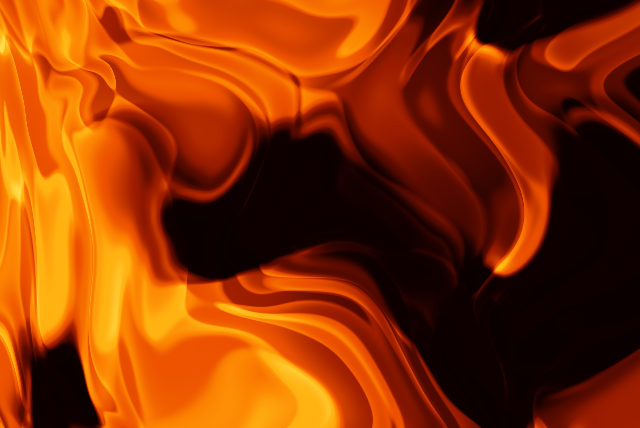
This texture is drawn by a WebGL 1 fragment shader. Its source:

```glsl
precision highp float;
uniform vec2 u_resolution;

#define CURL 0.38
#define FINE_CURL 0.10
#define STRETCH vec2(4.6, 1.7)
#define LEAN 0.45
#define SHEET_GLOW 0.32
#define RIM_GLOW 0.34
#define RIM_WIDTH 0.018
#define HOT_BODY 0.47
#define DIM_BODY 0.20
#define WISP 0.30

vec2 gradientAt(vec2 cell) {
  float angle = 6.2832 * fract(sin(dot(cell, vec2(127.1, 311.7))) * 43758.5);
  return vec2(cos(angle), sin(angle));
}

// Gradient noise, roughly -0.7 to 0.7
float noise(vec2 p) {
  vec2 i = floor(p), f = p - i;
  vec2 w = f * f * f * (f * (f * 6.0 - 15.0) + 10.0);
  vec2 e = vec2(1.0, 0.0);
  float low = mix(dot(gradientAt(i), f),
                  dot(gradientAt(i + e), f - e), w.x);
  float high = mix(dot(gradientAt(i + e.yx), f - e.yx),
                   dot(gradientAt(i + 1.0), f - 1.0), w.x);
  return mix(low, high, w.y);
}

vec2 noise2(vec2 p) {
  return vec2(noise(p), noise(p + vec2(19.3, 47.1)));
}

// Approximate signed distance to an elliptical dark hollow
float hollow(vec2 p, vec2 centre, vec2 radius) {
  return (length((p - centre) / radius) - 1.0) * min(radius.x, radius.y);
}

// Translucent flame sheet: crisp on one side, fading on the other
float sheet(vec2 p, float seed) {
  float depth = noise(p + seed);
  float blur = mix(0.02, 0.16, clamp(0.5 + noise(p * 0.6 + seed + 7.0), 0.0, 1.0));
  return smoothstep(0.0, blur, depth) * exp(-5.0 * max(depth, 0.0));
}

vec3 fireColor(float heat) {
  vec3 c = mix(vec3(0.04, 0.0, 0.0), vec3(0.06, 0.0, 0.0), smoothstep(0.0, 0.12, heat));
  c = mix(c, vec3(0.34, 0.04, 0.0), smoothstep(0.12, 0.30, heat));
  c = mix(c, vec3(0.61, 0.11, 0.0), smoothstep(0.28, 0.45, heat));
  c = mix(c, vec3(0.93, 0.32, 0.0), smoothstep(0.43, 0.63, heat));
  c = mix(c, vec3(0.99, 0.52, 0.01), smoothstep(0.61, 0.81, heat));
  c = mix(c, vec3(1.0, 0.70, 0.07), smoothstep(0.79, 0.96, heat));
  return mix(c, vec3(1.0, 0.86, 0.30), smoothstep(0.98, 1.25, heat));
}

void main() {
  vec2 p = gl_FragCoord.xy / u_resolution.y;

  // Curling air
  vec2 q = p + CURL * noise2(p * 2.2 + 3.7);
  q += FINE_CURL * noise2(q * vec2(6.0, 4.0) + 11.0);

  // Dark hollows between the flames
  float gap = hollow(q, vec2(1.26, 0.34), vec2(0.35, 0.25));
  gap = min(gap, hollow(q, vec2(0.72, 0.48), vec2(0.26, 0.13)));
  gap = min(gap, hollow(q, vec2(0.14, 0.17), vec2(0.13, 0.12)));
  gap = min(gap, hollow(q, vec2(1.37, 0.95), vec2(0.16, 0.13)));
  float softness = mix(0.02, 0.13, smoothstep(-0.3, 0.3, noise(q * 3.0 + 31.0)));
  float flame = smoothstep(0.0, softness, gap);

  // Overlapping sheets drawn out along the rising flow
  float lean = mix(LEAN, -0.1, smoothstep(0.2, 1.2, p.x));
  vec2 flow = vec2(q.x + lean * q.y, q.y) * STRETCH;
  float glow = 0.0;
  for (int i = 0; i < 4; i++) {
    float layer = float(i);
    vec2 sway = vec2(0.5 * noise(flow * 0.7 + layer * 5.3), 0.0);
    glow += sheet((flow + sway) * (0.8 + 0.35 * layer), 13.7 * layer + 2.3);
  }
  glow *= SHEET_GLOW;

  // Hot on the left, smouldering on the right
  float dimming = smoothstep(0.65, 1.2, p.x + 0.25 * noise(p * 2.0 + 5.0));
  float body = mix(HOT_BODY, DIM_BODY, dimming) + 0.25 * noise(flow * 0.6 + 23.0);
  float heat = flame * (body + glow * mix(1.0, 0.75, dimming));
  heat += (1.0 - flame) * glow * WISP;

  // Bright broken rims around the hollows
  float rimOffset = (gap - 0.025) / RIM_WIDTH;
  float broken = smoothstep(-0.1, 0.25, noise(q * 3.5 + 41.0));
  heat += RIM_GLOW * broken * exp(-rimOffset * rimOffset);

  gl_FragColor = vec4(fireColor(heat), 1.0);
}
```
